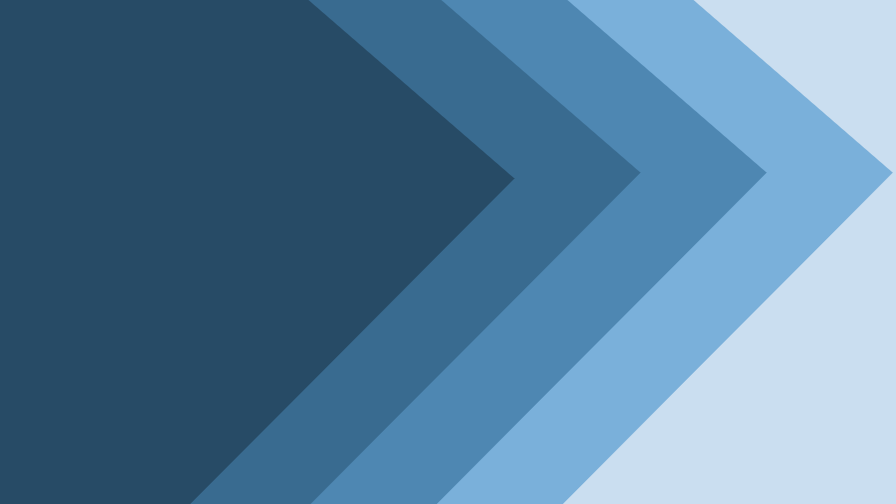
A WebGL 2 fragment shader for this background:

```glsl
#version 300 es
precision highp float;

uniform vec2 u_resolution;
out vec4 fragColor;

// Lengths are in canvas heights
#define BAND_COUNT 4
#define FIRST_TIP vec2(1.0208, 0.6458)
#define TIP_HEIGHT 0.6574
#define BAND_STEP 0.2502
#define UPPER_RUN 1.154
#define LOWER_RUN 0.996

const vec3 PALE = vec3(0.792, 0.871, 0.941);
const vec3 BAND_COLORS[BAND_COUNT] = vec3[BAND_COUNT](
    vec3(0.153, 0.294, 0.400),
    vec3(0.224, 0.420, 0.565),
    vec3(0.304, 0.529, 0.698),
    vec3(0.478, 0.690, 0.855)
);

// Signed distance to a wedge pointing right, negative inside
float wedgeDistance(vec2 p, vec2 tip) {
    vec2 q = p - tip;
    float upper = dot(q, normalize(vec2(1.0, UPPER_RUN)));
    float lower = dot(q, normalize(vec2(1.0, -LOWER_RUN)));
    return max(upper, lower);
}

void main() {
    vec2 p = gl_FragCoord.xy / u_resolution.y;
    float pixel = 1.0 / u_resolution.y;
    vec3 color = PALE;

    // Stack the wedges from the widest to the narrowest
    for (int i = BAND_COUNT - 1; i >= 0; i--) {
        float tipY = i == 0 ? FIRST_TIP.y : TIP_HEIGHT;
        vec2 tip = vec2(FIRST_TIP.x + BAND_STEP * float(i), tipY);
        float coverage = clamp(0.5 - wedgeDistance(p, tip) / pixel, 0.0, 1.0);
        color = mix(color, BAND_COLORS[i], coverage);
    }

    fragColor = vec4(color, 1.0);
}
```
